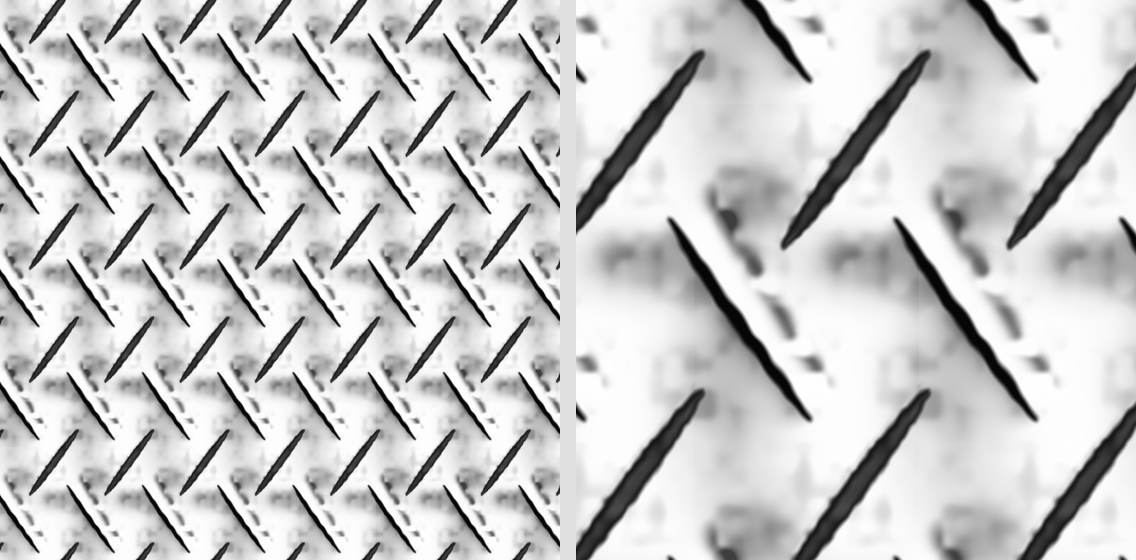
Left: the whole. Right: its middle third, enlarged.
A WebGL 2 fragment shader for this texture map:

```glsl
#version 300 es
precision highp float;
// Worn metal tread plate: staggered raised bars leaning left and right in turn.
// Each bar is a tapered lens in a wrapped cell; soft blobs, broken by
// tiling noise, add the grey grime and cast shade around the bars.

uniform vec2 u_resolution;
out vec4 fragColor;

const float REPEATS = 7.438;             // cells across the canvas
const vec2 CELL = vec2(1.0, 1.5);        // cell size, in cell widths
const vec2 RISING_CENTER = vec2(0.716, 1.296);
const vec2 FALLING_CENTER = vec2(0.206, 0.545);
const vec2 RISING_HALF = vec2(0.332, 0.449);
const vec2 FALLING_HALF = vec2(0.326, -0.458);

const float PLATE = 0.995;
const float STEEL = 0.22;
const float INK = 0.025;

float hash(vec2 p) {
    vec3 a = fract(p.xyx * vec3(0.1031, 0.1030, 0.0973));
    a += dot(a, a.yzx + 33.33);
    return fract((a.x + a.y) * a.z);
}

// Value noise that tiles with the cell; freq must be even.
float tileNoise(vec2 p, float freq) {
    p *= freq;
    vec2 period = CELL * freq;
    vec2 i = floor(p);
    vec2 f = fract(p);
    f = f * f * (3.0 - 2.0 * f);
    float a = hash(mod(i, period));
    float b = hash(mod(i + vec2(1.0, 0.0), period));
    float c = hash(mod(i + vec2(0.0, 1.0), period));
    float d = hash(mod(i + vec2(1.0, 1.0), period));
    return mix(mix(a, b, f.x), mix(c, d, f.x), f.y);
}

// Offset from the nearest repeat of a point.
vec2 wrapFrom(vec2 p, vec2 center) {
    vec2 d = p - center;
    return d - CELL * round(d / CELL);
}

// x runs -1 to 1 along the bar, y is the distance to its right-hand side.
vec2 barSpace(vec2 d, vec2 halfAxis) {
    float len = length(halfAxis);
    vec2 dir = halfAxis / len;
    return vec2(dot(d, dir) / len, dot(d, vec2(dir.y, -dir.x)));
}

float blob(vec2 p, vec2 center, vec2 radius) {
    vec2 d = wrapFrom(p, center) / radius;
    return exp(-dot(d, d));
}

float band(float x, float lo, float hi, float soft) {
    return smoothstep(lo - soft, lo + soft, x) * (1.0 - smoothstep(hi - soft, hi + soft, x));
}

// Coverage of a lens whose half width tapers to nothing at both ends.
float lens(vec2 b, float halfWidth, float soft) {
    float w = halfWidth * sqrt(max(1.0 - b.x * b.x, 0.0));
    return (1.0 - smoothstep(w - soft, w + soft, abs(b.y))) * band(b.x, -0.98, 0.98, 0.03);
}

void main() {
    float side = min(u_resolution.x, u_resolution.y);
    vec2 p = gl_FragCoord.xy / side * REPEATS;
    float soft = max(0.014, 0.7 * REPEATS / side);

    float coarse = tileNoise(p, 6.0);
    float fine = tileNoise(p + 0.37, 14.0);
    float grit = tileNoise(p + 0.11, 28.0);
    float cloud = 0.6 * coarse + 0.4 * fine;
    float wear = 0.9 + 0.2 * hash(floor(p / CELL));

    vec2 rising = barSpace(wrapFrom(p, RISING_CENTER), RISING_HALF);
    vec2 falling = barSpace(wrapFrom(p, FALLING_CENTER), FALLING_HALF);
    rising.y += (grit - 0.5) * 0.012;
    falling.y += (fine - 0.5) * 0.016 - 0.016 * (1.0 - falling.x * falling.x);

    // Grime pooled between the bars
    float grime = 0.46 * blob(p, RISING_CENTER + vec2(-0.40, -0.22), vec2(0.16, 0.15));
    grime += 0.20 * blob(p, RISING_CENTER + vec2(-0.56, 0.16), vec2(0.22, 0.28));
    grime += 0.34 * blob(p, FALLING_CENTER + vec2(-0.45, 0.24), vec2(0.24, 0.13));
    grime += 0.16 * blob(p, FALLING_CENTER + vec2(-0.12, -0.20), vec2(0.20, 0.26));
    grime *= 0.45 + 1.1 * cloud;
    grime += 0.12 * smoothstep(0.5, 0.85, cloud);

    // Shade cast to the lower left of the falling bar, and its bright top face
    float span = band(falling.x, -0.90, 0.90, 0.12);
    float shade = 0.55 * exp(-max(falling.y, 0.0) / 0.075) * step(0.0, falling.y) * span;
    float face = band(falling.y, -0.15, 0.0, 0.025) * span;
    grime = (grime + shade * (0.6 + 0.6 * coarse)) * (1.0 - 0.92 * face);

    // Broken smears along the far edge of that face
    float smearLine = falling.y + 0.175 - 0.045 * falling.x + 0.04 * (coarse - 0.5);
    float smear = exp(-pow(smearLine / 0.042, 2.0)) * band(falling.x, -0.95, 0.85, 0.12);
    grime += 0.50 * smear * smoothstep(0.25, 0.8, fine);

    float tone = PLATE - clamp(grime * wear, 0.0, 0.75);

    // Pale rim with a faint dotted line on the left of the rising bar
    float rimSpan = band(rising.x, -0.95, 0.98, 0.04);
    float rimAt = 0.058 * (1.0 - 0.6 * rising.x * rising.x);
    float rim = band(rising.y, -rimAt - 0.018, -0.02, 0.012) * rimSpan;
    tone = mix(tone, 0.92 - 0.28 * grit, 0.6 * rim);

    // Rising bar: mottled steel with dark edges
    float edge = smoothstep(0.012, 0.05, abs(rising.y - 0.004) + 0.03 * rising.x * rising.x);
    float steel = mix(STEEL + 0.16 * (fine - 0.5), 0.07, edge);
    tone = mix(tone, steel, lens(rising, 0.052, soft));

    // Falling bar: thin black edge
    tone = mix(tone, INK, lens(falling, 0.031, soft));

    fragColor = vec4(vec3(clamp(tone, 0.0, 1.0)), 1.0);
}
```
